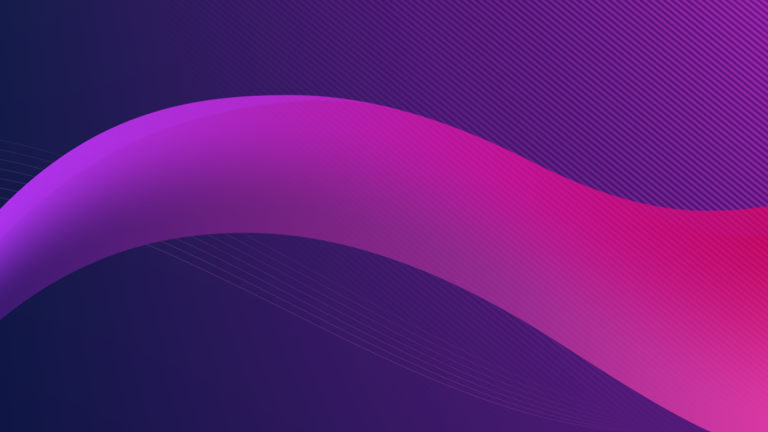
Give the GLSL for this background, as a Shadertoy shader.

```glsl
// Draws a glowing violet-to-crimson ribbon waving over a navy and purple striped backdrop.

// Cubic through (a.x, a.y) and (b.x, b.y); the z parts are the end slopes.
float hermite(float x, vec3 a, vec3 b) {
    float h = b.x - a.x;
    float t = clamp((x - a.x) / h, 0.0, 1.0);
    float bend = a.z * t * (1.0 - t) * (1.0 - t) - b.z * t * t * (1.0 - t);
    return mix(a.y, b.y, t * t * (3.0 - 2.0 * t)) + h * bend;
}

float ribbonTop(float x) {
    vec3 crest = vec3(0.378, 0.78, 0.0);
    vec3 slope = vec3(0.69, 0.628, -0.9);
    vec3 trough = vec3(0.92, 0.512, 0.0);
    if (x < crest.x) return hermite(x, vec3(0.0, 0.516, 1.82), crest);
    if (x < slope.x) return hermite(x, crest, slope);
    if (x < trough.x) return hermite(x, slope, trough);
    return trough.y + 1.7 * (x - trough.x) * (x - trough.x);
}

float ribbonBottom(float x) {
    vec3 crest = vec3(0.32, 0.461, 0.0);
    vec3 slope = vec3(0.72, 0.215, -1.13);
    if (x < crest.x) return hermite(x, vec3(0.0, 0.259, 1.45), crest);
    if (x < slope.x) return hermite(x, crest, slope);
    return hermite(x, slope, vec3(1.0, -0.05, -0.5));
}

// Four colours blended along x.
vec3 ramp(float x, vec3 a, vec3 b, vec3 c, vec3 d) {
    vec3 col = mix(a, b, clamp(x / 0.34, 0.0, 1.0));
    col = mix(col, c, clamp((x - 0.34) / 0.31, 0.0, 1.0));
    return mix(col, d, clamp((x - 0.65) / 0.35, 0.0, 1.0));
}

vec3 backdrop(vec2 p) {
    float g = p.x * (0.72 + 0.4 * p.y);
    vec3 navy = vec3(0.055, 0.085, 0.265) + 0.025 * p.y;
    vec3 col = mix(navy, vec3(0.31, 0.10, 0.465), clamp(g / 0.6, 0.0, 1.0));
    float glow = pow(clamp((g - 0.55) / 0.6, 0.0, 1.0), 1.5);
    return mix(col, vec3(0.56, 0.12, 0.63), glow);
}

// Fan of hairlines that sweep down behind the ribbon.
float hairlines(vec2 p, float px) {
    float ink = 0.0;
    for (int i = 0; i < 7; i++) {
        float k = float(i);
        float s = smoothstep(-0.1, 0.85 + 0.02 * k, p.x);
        float d = abs(p.y - (0.56 + 0.022 * k) * (1.0 - s));
        ink = max(ink, (1.0 - smoothstep(0.0, max(0.0025, 1.2 * px), d)) * (1.0 - 0.09 * k));
    }
    return ink * (1.0 - smoothstep(0.6, 0.9, p.x));
}

vec3 ribbon(vec2 p, float top, float bottom) {
    float v = (top - p.y) / (top - bottom);
    vec3 lit = ramp(p.x, vec3(0.66, 0.20, 0.93), vec3(0.68, 0.14, 0.73),
                    vec3(0.75, 0.08, 0.59), vec3(0.76, 0.04, 0.40));
    vec3 shade = ramp(p.x, vec3(0.24, 0.10, 0.45), vec3(0.44, 0.13, 0.50),
                      vec3(0.58, 0.17, 0.56), vec3(0.85, 0.22, 0.64));
    vec3 col = mix(lit, shade, smoothstep(0.08, 0.9, v));

    // Thin translucent fold along the upper rim
    float fold = 0.07 * (1.0 - smoothstep(0.0, 0.55, p.x)) + 0.07 * smoothstep(0.74, 1.02, p.x);
    float rim = 1.0 - smoothstep(fold - 0.003, fold + 0.003, top - p.y);
    vec3 rimColor = mix(vec3(0.70, 0.20, 0.92), vec3(0.73, 0.07, 0.52), smoothstep(0.3, 0.8, p.x));
    return mix(col, rimColor, 0.35 * rim);
}

void mainImage(out vec4 fragColor, in vec2 fragCoord) {
    vec2 p = fragCoord / iResolution.xy;
    float px = 1.0 / iResolution.y;

    // Background and hairlines
    vec3 col = backdrop(p);
    col = mix(col, vec3(0.55, 0.24, 0.50), 0.3 * hairlines(p, px));

    // Ribbon coverage
    float top = ribbonTop(p.x);
    float bottom = ribbonBottom(p.x);
    float cover = smoothstep(-px, px, top - p.y) * smoothstep(-px, px, p.y - bottom);
    col = mix(col, ribbon(p, top, bottom), cover);

    // Fine diagonal stripes, stronger toward the upper right
    float wave = sin(6.28318 * (p.x * 1.422 + p.y) / 0.0145);
    float reach = smoothstep(0.25, 1.1, p.x + 0.3 * (p.y - 0.5));
    float strength = reach * mix(0.10, 0.035, cover) * smoothstep(-0.1, 0.5, p.y);
    col += wave * strength * vec3(1.0, 0.4, 0.9);

    fragColor = vec4(clamp(col, 0.0, 1.0), 1.0);
}
```
